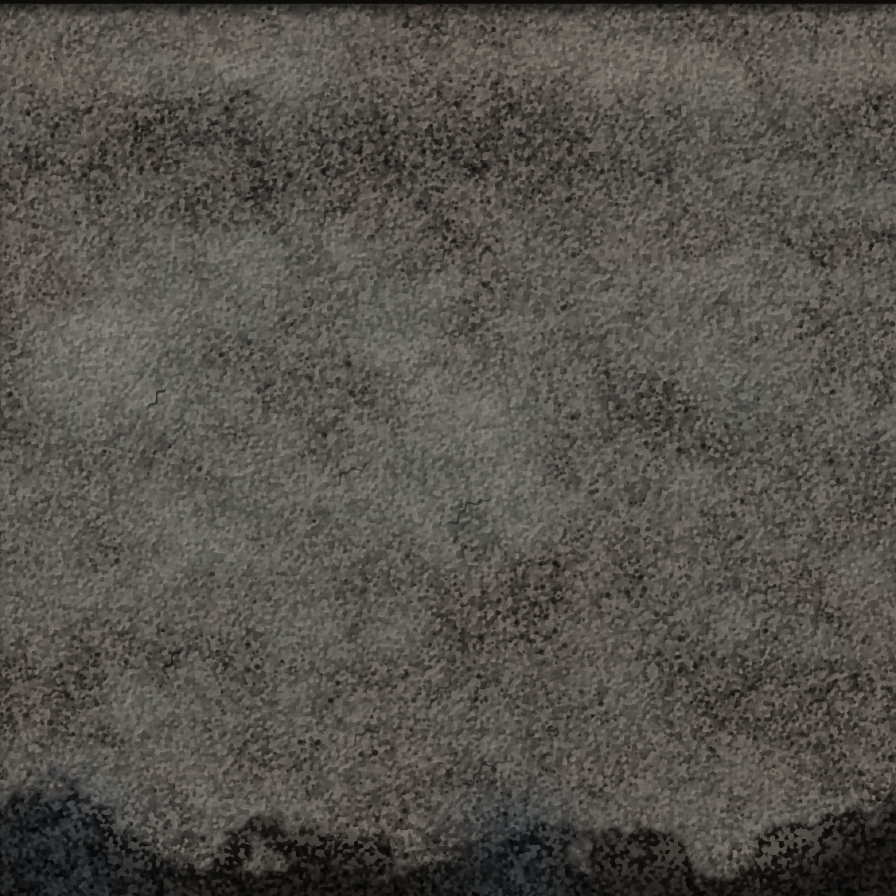
Write a three.js fragment shader that draws this texture.

```glsl
// Weathered concrete wall: stained bands, pitted grain and short slanting cracks,
// with a black seam along the top and ragged damp rot along the bottom.
// All noise is cellular: jittered seeds give pits, blended seeds give stains.
varying vec2 vUv;

const vec3 WARM_STONE = vec3(1.07, 0.99, 0.91);
const vec3 COOL_STONE = vec3(1.02, 1.01, 0.94);
const vec3 SOOT = vec3(0.075, 0.068, 0.060);
const vec3 DAMP_BLUE = vec3(0.105, 0.122, 0.138);
const vec3 PALE_FLAKE = vec3(0.50, 0.47, 0.43);

vec3 hash3(vec2 p) {
  vec3 q = fract(p.xyx * vec3(0.1031, 0.1030, 0.0973));
  q += dot(q, q.yxz + 33.33);
  return fract((q.xxy + q.yzz) * q.zyx);
}

// x: distance to nearest seed, y: blended value around 0, z: nearest seed's value
vec3 cellular(vec2 p) {
  vec2 cell = floor(p);
  vec2 local = p - cell;
  float nearest = 8.0, id = 0.0, total = 0.0, weights = 0.0;
  for (int j = -1; j <= 1; j++) {
    for (int i = -1; i <= 1; i++) {
      vec2 offset = vec2(float(i), float(j));
      vec3 seed = hash3(cell + offset);
      vec2 d = offset + seed.xy - local;
      float dist2 = dot(d, d);
      float w = exp(-6.0 * dist2);
      total += w * seed.z;
      weights += w;
      if (dist2 < nearest) { nearest = dist2; id = seed.z; }
    }
  }
  return vec3(sqrt(nearest), total / weights - 0.5, id);
}

float layered(vec2 p) {
  float sum = 0.0, amp = 0.5;
  for (int i = 0; i < 4; i++) {
    sum += amp * cellular(p).y;
    p = mat2(1.6, 1.2, -1.2, 1.6) * p + 17.3;
    amp *= 0.62;
  }
  return sum;
}

float bump(float x, float center, float width) {
  float d = (x - center) / width;
  return exp(-d * d);
}

float blob(vec2 p, vec2 center, vec2 radius) {
  vec2 d = (p - center) / radius;
  return exp(-dot(d, d));
}

float pits(vec2 p, float scale, float density) {
  vec3 c = cellular(p * scale);
  float chosen = smoothstep(0.0, 0.12, c.z - 1.0 + density);
  return chosen * (1.0 - smoothstep(0.12, 0.42, c.x));
}

// Thin wobbling stroke that rises to the right and tapers at its ends
float crack(vec2 p, vec2 center, float halfLength) {
  vec2 d = mat2(0.82, -0.57, 0.57, 0.82) * (p - center);
  float along = d.x / halfLength;
  float wobble = 0.004 * sin(d.x * 150.0 + center.x * 40.0) + 0.002 * sin(d.x * 430.0);
  float taper = 1.0 - smoothstep(0.4, 1.0, abs(along));
  return taper * (1.0 - smoothstep(0.0004, 0.0028, abs(d.y - wobble)));
}

// Three cracks repeated down the wall in slightly shifted rows
float crackRows(vec2 p) {
  float sum = 0.0;
  for (int i = 0; i < 3; i++) {
    vec2 q = p - float(i) * vec2(0.017, -0.292);
    sum += crack(q, vec2(0.158, 0.848), 0.020) + 0.7 * crack(q, vec2(0.375, 0.765), 0.036);
    sum += 0.7 * crack(q, vec2(0.505, 0.724), 0.040);
    sum += 0.7 * crack(p, vec2(0.06 + 0.43 * float(i), 0.225), 0.026);
  }
  return min(sum, 1.0);
}

// Broad light and dark zones
float zones(vec2 p) {
  float t = 0.055 * bump(p.y, 0.925, 0.04) - 0.030 * bump(p.y, 0.84, 0.07);
  t += 0.022 * bump(p.y, 0.56, 0.16) - 0.022 * bump(p.y, 0.23, 0.06);
  t += 0.035 * blob(p, vec2(0.10, 0.63), vec2(0.09, 0.12));
  t += 0.035 * blob(p, vec2(0.81, 0.63), vec2(0.09, 0.12));
  t += 0.030 * blob(p, vec2(0.48, 0.60), vec2(0.10, 0.07));
  t -= 0.030 * blob(p, vec2(0.30, 0.83), vec2(0.11, 0.08));
  t -= 0.030 * blob(p, vec2(0.01, 0.52), vec2(0.07, 0.06));
  return t - 0.025 * blob(p, vec2(0.78, 0.52), vec2(0.14, 0.05));
}

void main() {
  vec2 p = vUv;
  float zone = zones(p);
  float stain = layered(p * vec2(6.0, 8.0));
  float mottle = layered(p * 24.0 + 5.0);
  float grain = cellular(p * 230.0).y;
  float relief = grain - cellular(p * 230.0 + vec2(0.45, -0.45)).y;

  // Stone surface
  float rough = clamp(0.5 - 8.0 * zone - 1.6 * stain - mottle, 0.12, 1.0);
  float tone = 0.333 + zone + 0.13 * stain + 0.11 * mottle;
  tone += (0.12 + 0.12 * rough) * grain + 0.07 * relief;
  float holes = pits(p, 85.0, 0.22 * rough) + 0.8 * pits(p + 3.7, 150.0, 0.30 * rough);
  tone *= 1.0 - 0.55 * min(holes, 1.0);
  tone *= 1.0 - 0.55 * crackRows(p);
  float cool = clamp(0.25 + 0.6 * bump(p.y, 0.56, 0.2) + 2.0 * stain, 0.0, 1.0);
  vec3 color = tone * mix(WARM_STONE, COOL_STONE, cool);

  // Damp rot and the pale flakes along its upper edge
  float height = 0.048 + 0.070 * bump(p.x, 0.03, 0.11) + 0.018 * bump(p.x, 0.38, 0.10);
  height += 0.025 * bump(p.x, 0.57, 0.06) + 0.055 * smoothstep(0.84, 1.0, p.x);
  float depth = height - p.y + 0.13 * mottle + 0.05 * stain + 0.018 * grain;
  float rot = smoothstep(-0.016, 0.014, depth);
  float blue = max(bump(p.x, 0.07, 0.10), bump(p.x, 0.57, 0.07));
  vec3 rotColor = mix(SOOT, DAMP_BLUE, blue * 0.8);
  rotColor *= max(0.15, 1.0 + 1.8 * grain + 1.2 * mottle);
  float damp = blue * bump(p.y, 0.075, 0.045);
  color = mix(color, color * vec3(0.68, 0.76, 0.84), damp);
  color = mix(color, rotColor, rot * 0.94);
  float patches = 0.35 + 0.5 * bump(p.x, 0.2, 0.1) + 0.5 * bump(p.x, 0.42, 0.07) + 0.6 * bump(p.x, 0.85, 0.09);
  float flakes = smoothstep(0.0, 0.28, grain + 0.7 * mottle) * bump(p.y, height + 0.005, 0.035);
  color = mix(color, PALE_FLAKE, 0.6 * flakes * min(patches, 1.0));

  // Shadowed seam along the top
  color *= 1.0 - 0.5 * smoothstep(0.980, 0.996, p.y + 0.018 * mottle);
  color = mix(color, vec3(0.045, 0.042, 0.040), smoothstep(0.9945, 0.997, p.y));
  gl_FragColor = vec4(clamp(color, 0.0, 1.0), 1.0);
}
```
